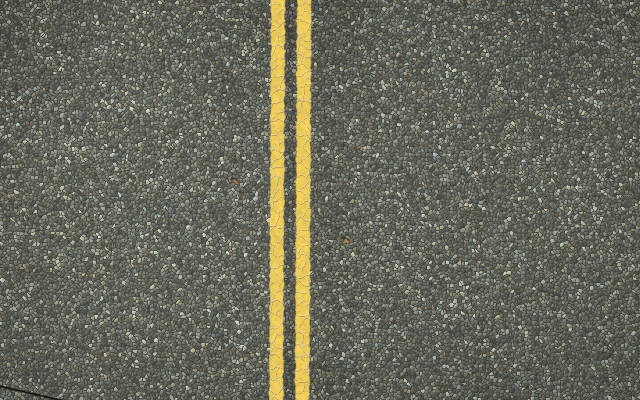
This texture is drawn by a Shadertoy shader. Its source:

```glsl
// Weathered asphalt road with two cracked yellow centre lines, seen from above.

struct Cell { float nearest; float second; vec2 offset; vec2 id; };

float hash(vec2 p) {
    vec3 q = fract(vec3(p.xyx) * 0.1031);
    q += dot(q, q.yzx + 33.33);
    return fract((q.x + q.y) * q.z);
}

// Cellular noise: the two closest distances and the owning cell
Cell cellular(vec2 p) {
    vec2 base = floor(p);
    Cell c = Cell(9.0, 9.0, vec2(0.0), vec2(0.0));
    for (int y = -1; y <= 1; y++)
    for (int x = -1; x <= 1; x++) {
        vec2 id = base + vec2(x, y);
        vec2 seed = id + vec2(hash(id), hash(id + 71.7));
        float d = length(p - seed);
        if (d < c.nearest) {
            c.second = c.nearest;
            c.nearest = d;
            c.offset = p - seed;
            c.id = id;
        } else c.second = min(c.second, d);
    }
    return c;
}

float segment(vec2 p, vec2 a, vec2 b) {
    vec2 ab = b - a;
    return length(p - a - ab * clamp(dot(p - a, ab) / dot(ab, ab), 0.0, 1.0));
}

float layeredSines(vec2 p) {
    return (sin(p.x + 1.4 * sin(p.y)) + 0.6 * sin(2.3 * p.y + 1.7 * sin(1.6 * p.x))
          + 0.4 * sin(4.1 * p.x - 3.3 * p.y)) * 0.5;
}

// Packed stones with dark gaps, relief light and a few pale chips
vec3 asphalt(vec2 p) {
    vec2 warp = 0.0015 * vec2(sin(p.y * 170.0), sin(p.x * 190.0));
    Cell stone = cellular((p + warp) * 112.0);
    float pick = hash(stone.id + 13.1);
    float grain = hash(cellular(p * 230.0).id + 5.3) - 0.5;
    float body = smoothstep(0.0, 0.36, stone.second - stone.nearest);
    float relief = dot(stone.offset, vec2(-0.09, 0.12));
    float tone = mix(0.285, 0.43 + 0.20 * (pick - 0.5) + relief, body);
    tone += 0.07 * grain + 0.22 * body * pow(pick, 9.0);
    float warmth = hash(stone.id + 41.9) - 0.5;
    return tone * (vec3(1.0, 1.02, 0.92) + 0.13 * warmth * body * vec3(1.0, 0.1, -1.0));
}

// Slow changes of brightness: vignette, lane wear and the worn seam
float roadLight(vec2 p, vec2 uv) {
    vec2 c = uv - 0.5;
    float light = 1.06 - 0.42 * dot(c, c);
    light += 0.03 * layeredSines(p * vec2(9.0, 5.0));
    light += 0.06 * exp(-pow((p.x - 0.28) / 0.25, 2.0));
    light -= 0.07 * exp(-pow((p.x - 0.83) / 0.07, 2.0));
    light -= 0.14 * exp(-pow((p.x - 0.725) / 0.018, 2.0));
    return light;
}

// Coverage of one line, leaning slightly, with a ragged edge
float stripe(vec2 p, float bottomX, float topX, float halfWidth, float px) {
    float ragged = 0.0009 * sin(p.y * 91.0 + bottomX * 50.0) + 0.0007 * sin(p.y * 237.0)
                 + 0.0016 * (hash(floor(vec2(p.x * 60.0, p.y * 180.0))) - 0.5);
    float d = abs(p.x - mix(bottomX, topX, p.y)) - halfWidth + ragged;
    return 1.0 - smoothstep(-px, px, d);
}

float crackLine(vec2 p, float px) {
    vec2 q = p + 0.003 * vec2(sin(p.y * 120.0), sin(p.x * 210.0 + p.y * 40.0));
    Cell c = cellular(q * vec2(27.0, 36.0) + vec2(0.4, 0.0));
    float width = 0.05 + 16.0 * px;
    return 1.0 - smoothstep(0.02, width, c.second - c.nearest);
}

vec3 paint(vec2 p, float px) {
    float mottling = hash(cellular(p * 125.0).id) - 0.5;
    vec3 color = vec3(0.925, 0.795, 0.355) * (1.0 + 0.07 * mottling);
    color *= 1.0 + 0.025 * layeredSines(p * 45.0);
    float crack = crackLine(p, px);
    float shadow = crackLine(p + vec2(-0.001, 0.0025), px);
    color = mix(color, vec3(0.52, 0.44, 0.25), 0.45 * shadow);
    return mix(color, vec3(0.90, 0.84, 0.62), 0.75 * crack);
}

// Small dry leaf fragment with a dark side
vec3 addLeaf(vec3 color, vec2 p, vec2 center, float size, vec3 tint, float px) {
    vec2 q = p - center;
    float shade = segment(q, vec2(-size, size), vec2(size, 0.0)) - 0.6 * size;
    float leaf = segment(q, vec2(0.0), vec2(size, -size)) - 0.5 * size;
    color = mix(color, vec3(0.17, 0.15, 0.10), 0.7 * (1.0 - smoothstep(-px, px, shade)));
    return mix(color, tint, 1.0 - smoothstep(-px, px, leaf));
}

void mainImage(out vec4 fragColor, in vec2 fragCoord) {
    vec2 uv = fragCoord / iResolution.xy;
    vec2 p = fragCoord / iResolution.y;
    float px = 1.0 / iResolution.y;

    vec3 color = asphalt(p) * roadLight(p, uv);

    // Twin centre lines
    float lines = max(stripe(p, 0.6905, 0.6950, 0.0172, px),
                      stripe(p, 0.7555, 0.7605, 0.0178, px));
    color = mix(color, paint(p, px), lines);

    // Leaf debris either side of the lines
    vec3 rust = vec3(0.72, 0.48, 0.22);
    color = addLeaf(color, p, vec2(0.586, 0.549), 0.0055, rust, px);
    color = addLeaf(color, p, vec2(0.604, 0.517), 0.0040, rust * 0.65, px);
    color = addLeaf(color, p, vec2(0.864, 0.400), 0.0055, rust * 1.1, px);
    color = addLeaf(color, p, vec2(0.845, 0.428), 0.0035, rust * 0.6, px);

    // Thin dark cable across the lower left corner
    float cable = segment(p, vec2(-0.02, 0.039), vec2(0.158, -0.002)) - 0.0022;
    color = mix(color, vec3(0.05), 1.0 - smoothstep(-px, px, cable));

    fragColor = vec4(clamp(color, 0.0, 1.0), 1.0);
}
```
